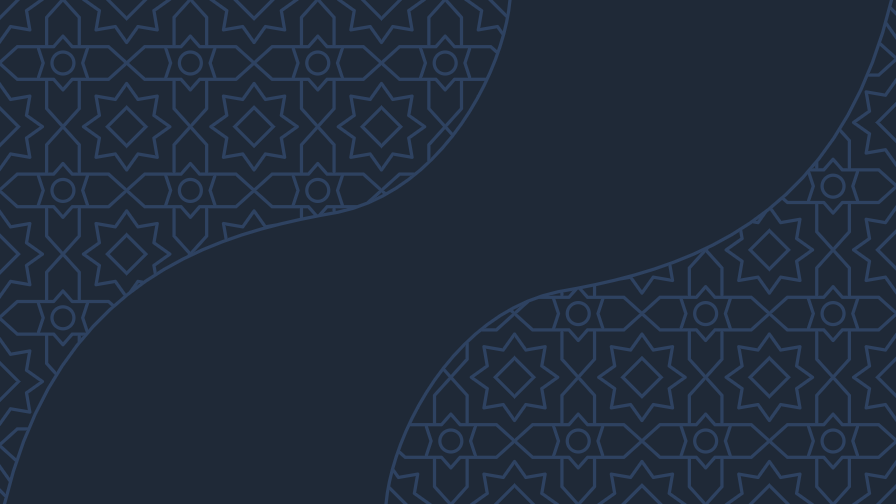
A Shadertoy shader for this background:

```glsl
// Dark slate backdrop with a lattice of outlined stars in two opposite corners.
// A half-turn fold makes both corners from one; a pair of cubic curves bounds
// the lattice, and mirrored line segments draw each tile of it.

const vec3 SLATE = vec3(0.122, 0.161, 0.216);
const vec3 LINE_BLUE = vec3(0.180, 0.260, 0.382);

// Lengths in canvas heights, measured from the centre
const float HALF_LINE = 0.0032;
const float TILE = 0.2528;
const vec2 LATTICE_ORIGIN = vec2(-0.764, 0.375);
const int CURVE_STEPS = 20;

// Border: two cubic curves that meet at BEND
const vec2 TOP_END = vec2(0.123, 0.5);
const vec2 TOP_PULL = vec2(0.111, 0.361);
const vec2 BEND_PULL_A = vec2(-0.009, 0.123);
const vec2 BEND = vec2(-0.218, 0.079);
const vec2 BEND_PULL_B = vec2(-0.461, 0.037);
const vec2 LOW_PULL = vec2(-0.773, -0.051);
const vec2 LOW_END = vec2(-0.880, -0.5);

// Lengths in tiles
const float RING_RADIUS = 0.086;
const float BAND = 0.128;       // half width of the straight bands
const float BAND_END = 0.358;   // where a band starts to taper
const float DIAMOND = 0.151;

float segmentDistance(vec2 p, vec2 a, vec2 b) {
    vec2 ab = b - a;
    float t = clamp(dot(p - a, ab) / dot(ab, ab), 0.0, 1.0);
    return length(p - a - ab * t);
}

vec2 bezier(vec2 a, vec2 b, vec2 c, vec2 d, float t) {
    float s = 1.0 - t;
    return s * s * s * a + 3.0 * s * t * (s * b + t * c) + t * t * t * d;
}

// Signed distance to a curve that falls steadily; negative on its left
float curveDistance(vec2 p, vec2 a, vec2 b, vec2 c, vec2 d) {
    float dist = 10.0;
    float side = 1.0;
    vec2 from = a;
    for (int i = 1; i <= CURVE_STEPS; i++) {
        vec2 to = bezier(a, b, c, d, float(i) / float(CURVE_STEPS));
        dist = min(dist, segmentDistance(p, from, to));
        if (p.y <= from.y && p.y > to.y) {
            float x = mix(from.x, to.x, (from.y - p.y) / (from.y - to.y));
            if (p.x < x) side = -1.0;
        }
        from = to;
    }
    return side * dist;
}

// Six-pointed star, its ring and the bands leaving it; p lies in one quadrant
float ringMotif(vec2 p) {
    vec2 notch = vec2(0.073, BAND);
    float d = abs(length(p) - RING_RADIUS);
    d = min(d, segmentDistance(p, vec2(0.0, 0.211), notch));
    d = min(d, segmentDistance(p, vec2(0.155, 0.0), vec2(0.197, BAND)));
    d = min(d, segmentDistance(p, notch, vec2(BAND_END, BAND)));
    d = min(d, segmentDistance(p, vec2(BAND_END, BAND), vec2(0.5, 0.0)));
    d = min(d, segmentDistance(p, vec2(BAND), vec2(BAND, BAND_END)));
    return min(d, segmentDistance(p, vec2(BAND, BAND_END), vec2(0.0, 0.5)));
}

// Eight-pointed star around a diamond; p lies in one quadrant
float starMotif(vec2 p) {
    p = vec2(max(p.x, p.y), min(p.x, p.y));
    vec2 notch = vec2(0.214, 0.089);
    float d = abs(p.x + p.y - DIAMOND) * sqrt(0.5);
    d = min(d, segmentDistance(p, vec2(0.339, 0.0), notch));
    return min(d, segmentDistance(p, notch, vec2(0.240)));
}

float latticeDistance(vec2 p) {
    vec2 g = (p - LATTICE_ORIGIN) / TILE;
    vec2 quadrant = abs(g - floor(g + 0.5));
    return TILE * min(ringMotif(quadrant), starMotif(0.5 - quadrant));
}

void mainImage(out vec4 fragColor, in vec2 fragCoord) {
    float pixel = 1.0 / iResolution.y;
    vec2 p = (fragCoord - 0.5 * iResolution.xy) * pixel;

    // Half-turn symmetry: bring the lower right corner onto the upper left
    if (p.x > p.y) p = -p;

    float upper = curveDistance(p, TOP_END, TOP_PULL, BEND_PULL_A, BEND);
    float lower = curveDistance(p, BEND, BEND_PULL_B, LOW_PULL, LOW_END);
    float border = min(abs(upper), abs(lower));
    float edge = min(upper, lower) < 0.0 ? -border : border;

    // Lattice inside the border, then the border line itself
    float inside = clamp(0.5 - edge / pixel, 0.0, 1.0);
    float lattice = clamp((HALF_LINE - latticeDistance(p)) / pixel + 0.5, 0.0, 1.0);
    float outline = clamp((HALF_LINE - border) / pixel + 0.5, 0.0, 1.0);
    float ink = max(lattice * inside, outline);

    fragColor = vec4(mix(SLATE, LINE_BLUE, ink), 1.0);
}
```
